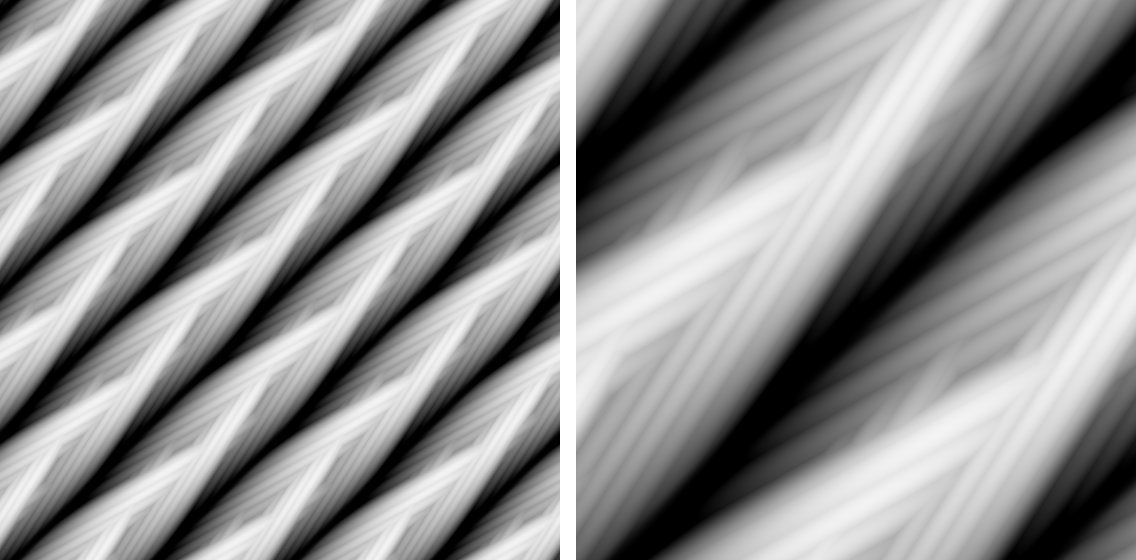
Left, the full canvas; right, a detail of the centre.
This texture map is drawn by a three.js fragment shader. Its source:

```glsl
// Height map of plaited cords: diagonal columns, four across and four down, split by
// black valleys. In each column a shallow and a steep family of lapped strands meet
// in V shapes; each family is an arch with a sawtooth lap, and the higher one shows.
varying vec2 vUv;

const float PI = 3.14159265;

// Fine rounded yarns running along a strand; whole counts wrap with the lap phase.
float yarns(float phase) {
  float lobe = abs(sin(PI * 6.0 * phase));
  return lobe * (0.8 + 0.2 * sin(2.0 * PI * phase));
}

// Low just past the edge of the strand in front, rising to a rounded bright rim.
float lap(float phase) {
  return smoothstep(-0.12, 0.68, phase) * (1.0 - smoothstep(0.81, 1.0, phase));
}

// Height of one family; across runs from its own valley (0) to the far one (1).
float strands(float across, float along, float slant) {
  float phase = fract(along - slant * (across - 0.5));
  float offset = (across - 0.45) / 0.45;
  float arch = 1.06 - offset * offset;
  float height = arch - 0.34 * (1.0 - lap(phase));
  return height - 0.09 * (1.0 - yarns(phase));
}

void main() {
  // Column coordinates: across one column, and along it in strand repeats.
  float across = fract(4.0 * (vUv.x - vUv.y) - 0.11);
  float along = 2.0 * (vUv.x + vUv.y);

  // The two families mirror each other, half a repeat apart.
  float shallow = strands(across, along - 0.25, 1.75);
  float steep = strands(1.0 - across, along - 0.77, 2.2);
  float height = max(max(shallow, steep), 0.0);

  // Both sides of a valley close to black.
  height *= smoothstep(0.0, 0.06, min(across, 1.0 - across));
  gl_FragColor = vec4(vec3(min(0.93 * height, 1.0)), 1.0);
}
```
